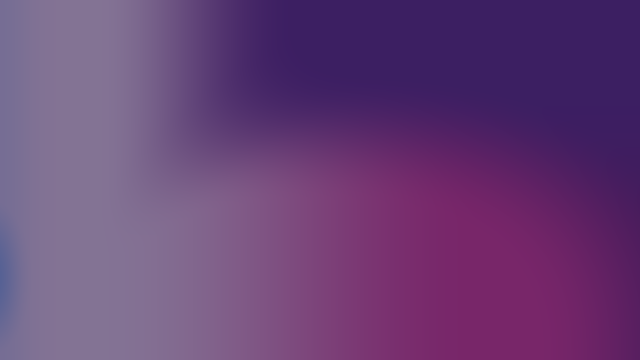
This background is drawn by a Shadertoy shader. Its source:

```glsl
#define MAUVE vec3(0.515, 0.450, 0.582)
#define MAGENTA vec3(0.470, 0.148, 0.412)
#define INDIGO vec3(0.235, 0.120, 0.385)
#define PLUM vec3(0.270, 0.105, 0.355)
#define BLUE vec3(0.250, 0.345, 0.580)
#define HAZE_EDGE 0.31
#define BLOB_CENTER vec2(0.50, 0.0)
#define BLOB_RADII vec2(0.475, 0.62)
#define BLOB_POWER 2.5
#define SOFTNESS 0.16
#define BLEND 0.12

// Polynomial smooth minimum
float smoothMin(float a, float b, float k) {
    float h = max(k - abs(a - b), 0.0) / k;
    return min(a, b) - 0.25 * h * h * k;
}

// Approximate distance to a superellipse
float blobDistance(vec2 uv) {
    vec2 q = pow(abs(uv - BLOB_CENTER) / BLOB_RADII, vec2(BLOB_POWER));
    return 0.55 * (pow(q.x + q.y, 1.0 / BLOB_POWER) - 1.0);
}

// Elliptical Gaussian glow
float glow(vec2 uv, vec2 center, vec2 spread) {
    vec2 d = (uv - center) / spread;
    return exp(-dot(d, d));
}

void mainImage(out vec4 fragColor, in vec2 fragCoord) {
    vec2 uv = fragCoord / iResolution.xy;

    // Mauve haze warming into magenta
    vec3 light = mix(MAUVE, MAGENTA, smoothstep(0.15, 0.75, uv.x));

    // Cool left border with a stronger blue spot
    float cool = 0.20 * exp(-uv.x * uv.x / 0.0025);
    float spot = 0.72 * glow(uv, vec2(-0.01, 0.23), vec2(0.04, 0.19));
    light = mix(light, BLUE, max(cool, spot));

    // Dark surround beyond the haze and the blob
    float edge = smoothMin(uv.x - HAZE_EDGE, blobDistance(uv), BLEND);
    float shade = smoothstep(-SOFTNESS, SOFTNESS, edge);
    vec3 dark = mix(PLUM, INDIGO, smoothstep(0.3, 0.75, uv.y));

    fragColor = vec4(mix(light, dark, shade), 1.0);
}
```
